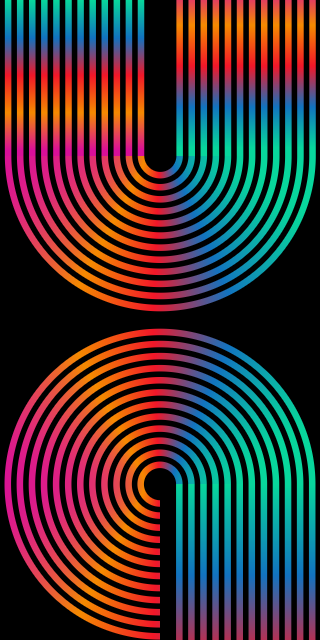
This background is drawn by a Shadertoy shader. Its source:

```glsl
const float BAND_COUNT = 12.0;
const float BAND_PITCH = 0.03775;
const float BAND_HALF_WIDTH = 0.0102;
const float INNER_RADIUS = 0.0604;

const vec3 BLACK = vec3(0.0);
const vec3 MAGENTA = vec3(0.85, 0.06, 0.60);
const vec3 ORANGE = vec3(0.96, 0.54, 0.00);
const vec3 RED = vec3(0.95, 0.09, 0.16);
const vec3 BLUE = vec3(0.07, 0.45, 0.75);
const vec3 TEAL = vec3(0.03, 0.84, 0.61);

// Colour ramp with one stop at each whole number from 0 to 4
vec3 spectrum(float t) {
    vec3 color = mix(MAGENTA, ORANGE, clamp(t, 0.0, 1.0));
    color = mix(color, RED, clamp(t - 1.0, 0.0, 1.0));
    color = mix(color, BLUE, clamp(t - 2.0, 0.0, 1.0));
    return mix(color, TEAL, clamp(t - 3.0, 0.0, 1.0));
}

// Signed distance to the nearest of the evenly spaced bands
float bandDistance(float radius) {
    float offset = radius - INNER_RADIUS;
    float index = clamp(round(offset / BAND_PITCH), 0.0, BAND_COUNT - 1.0);
    return abs(offset - index * BAND_PITCH) - BAND_HALF_WIDTH;
}

float coverage(float dist, float pixel) {
    return clamp(0.5 - dist / pixel, 0.0, 1.0);
}

// Sideways ramp position, softened toward the hub
float ringRamp(vec2 q) {
    return 2.0 + (q.x / (length(q) + 0.052) + 0.04) / 0.44;
}

// U bend: straight bars above, half rings below
vec3 upperBend(vec2 q, float pixel) {
    bool straight = q.y > 0.0;
    float radius = straight ? abs(q.x) : length(q);
    float barRamp = q.x < 0.0 ? q.y / 0.117 - 0.15 : 4.2 - q.y / 0.1276;
    float ramp = straight ? barRamp : ringRamp(q);
    return mix(BLACK, spectrum(ramp), coverage(bandDistance(radius), pixel));
}

// Hook: three quarters of a ring, then bars falling on the right
vec3 lowerHook(vec2 q, float pixel) {
    bool straight = q.y < 0.0 && q.x > 0.0;
    float dist = bandDistance(straight ? q.x : length(q));
    if (q.y < 0.0 && !straight) dist = max(dist, q.x);
    float ramp = straight ? 4.0 + q.y / 0.284 : ringRamp(q);
    return mix(BLACK, spectrum(ramp), coverage(dist, pixel));
}

void mainImage(out vec4 fragColor, in vec2 fragCoord) {
    float pixel = 1.0 / iResolution.x;
    vec2 p = fragCoord * pixel;
    vec2 bendCenter = vec2(0.501, 1.513);
    vec2 hookCenter = vec2(0.5, 0.487);
    vec3 color = p.y > 1.0 ? upperBend(p - bendCenter, pixel)
                           : lowerHook(p - hookCenter, pixel);
    fragColor = vec4(color, 1.0);
}
```
